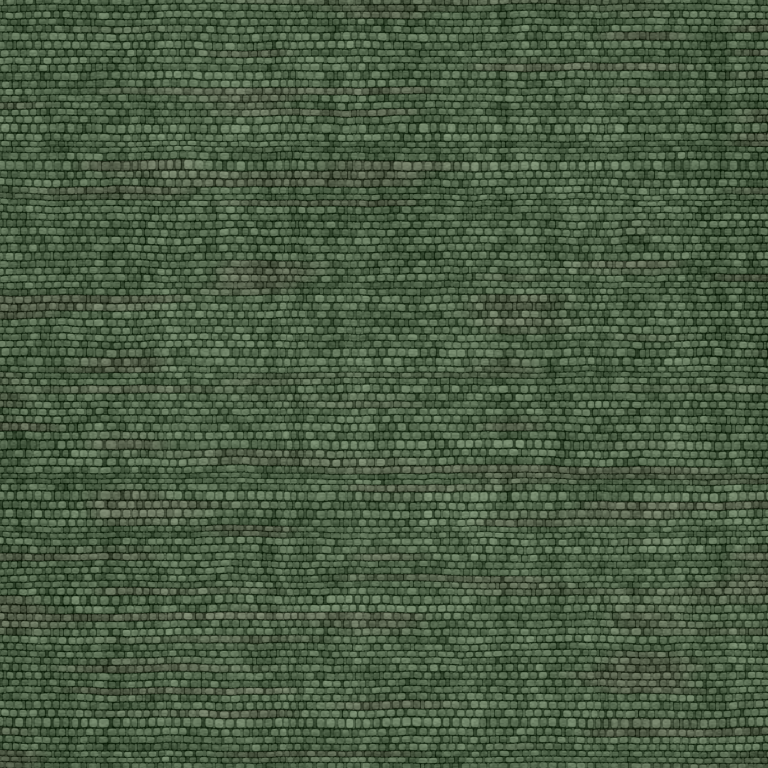
Reproduce this texture procedurally as a Shadertoy shader.

```glsl
// Coarse green plain-weave cloth with slubbed horizontal yarns.

const vec3 SHADOW_GREEN = vec3(0.04, 0.11, 0.03);
const vec3 LIGHT_GREEN  = vec3(0.44, 0.52, 0.41);
const vec3 HEATHER_TINT = vec3(0.022, -0.014, 0.006);
const float ROWS = 102.0;         // weft yarns up the canvas
const float FLOATS = 81.0;        // weft bumps along one row
const float SLUB_RATE = 0.43;     // how often the yarn thickness changes
const float SLUB_AMOUNT = 0.95;   // how far it changes
const float GAP_TONE = 0.07;
const float WARP_TONE = 0.52;
const float WEFT_TONE = 0.80;
const int SAMPLES = 3;            // antialiasing samples per axis

float hash(vec2 p) {
    return fract(sin(dot(p, vec2(127.1, 311.7))) * 43758.5453);
}

float noise(vec2 p) {
    vec2 i = floor(p), f = fract(p);
    f = f * f * (3.0 - 2.0 * f);
    return mix(mix(hash(i), hash(i + vec2(1, 0)), f.x),
               mix(hash(i + vec2(0, 1)), hash(i + vec2(1, 1)), f.x), f.y);
}

// Offset that squeezes and stretches the rows
float slub(float y) {
    return SLUB_AMOUNT * noise(vec2(y * SLUB_RATE, 3.7));
}

// Rounded yarn segment: 1 on its crown, 0 outside its half size
float yarn(vec2 p, vec2 halfSize) {
    vec2 q = p / halfSize;
    q *= q;
    return 1.0 - smoothstep(0.35, 1.25, dot(q * q, vec2(1.0)));
}

vec3 weave(vec2 uv) {
    // Uneven rows, gently wavering along their length
    float y = uv.y * ROWS + 0.35 * (noise(uv * vec2(13.0, 20.0)) - 0.5);
    y += 0.16 * (noise(uv * vec2(60.0, 50.0)) - 0.5);
    float v = y + slub(y);
    float row = floor(v);
    float across = fract(v) - 0.5;
    float thickness = slub(y - 0.5) - slub(y + 0.5);

    // Bumps shift by half a period on each following row
    float u = uv.x * FLOATS + 0.9 * noise(vec2(uv.x * 25.0, 8.3));
    u += 0.5 * mod(row, 2.0) + 0.16 * (hash(vec2(row, 5.1)) - 0.5);
    vec2 cell = vec2(floor(u), row);
    float along = fract(u) - 0.5;
    float cellRandom = hash(cell + 17.0);

    // Horizontal yarn passing over
    vec2 weftPos = vec2(along + 0.10 * (hash(cell + 41.0) - 0.5), across);
    vec2 weftSize = vec2(0.38 + 0.12 * (cellRandom - 0.5), 0.45);
    float weft = yarn(weftPos, weftSize);

    // Vertical yarn showing between two bumps
    vec2 warpCell = vec2(floor(u + 0.5), row);
    vec2 warpPos = vec2(fract(u + 0.5) - 0.5, across);
    float warp = yarn(warpPos, vec2(0.17, 0.50));
    float warpTone = WARP_TONE + 0.34 * (hash(warpCell + 73.0) - 0.5);

    // Tone of each yarn, its fibres and the light from above
    float streak = noise(vec2(uv.x * 9.0, row * 1.7)) - 0.5;
    float column = noise(vec2(uv.x * 70.0, 21.0)) - 0.5;
    float fibre = noise(uv * vec2(330.0, 520.0)) - 0.5;
    float weftTone = WEFT_TONE + 0.22 * thickness + 0.24 * streak
                   + 0.30 * (cellRandom - 0.5) + 0.22 * across;

    float tone = mix(GAP_TONE, warpTone, warp);
    tone = mix(tone, weftTone, weft);
    tone += 0.10 * column + 0.24 * fibre;
    tone += 0.08 * (noise(uv * vec2(4.0, 7.0)) - 0.5);

    vec3 color = mix(SHADOW_GREEN, LIGHT_GREEN, clamp(tone, -0.08, 1.2));
    float heather = smoothstep(0.62, 0.9, noise(vec2(uv.x * 6.0, row * 0.6 + 50.0)));
    return color + HEATHER_TINT * heather;
}

void mainImage(out vec4 fragColor, in vec2 fragCoord) {
    vec3 sum = vec3(0.0);
    for (int j = 0; j < SAMPLES; j++) {
        for (int i = 0; i < SAMPLES; i++) {
            vec2 offset = (vec2(i, j) + 0.5) / float(SAMPLES) - 0.5;
            sum += weave((fragCoord + offset) / iResolution.y);
        }
    }
    vec3 color = sum / float(SAMPLES * SAMPLES);
    fragColor = vec4(clamp(color, 0.0, 1.0), 1.0);
}
```
